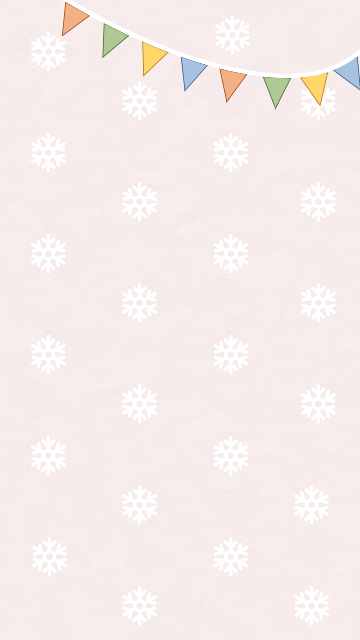
Give the GLSL for this pattern, as a Shadertoy shader.

```glsl
// Pink paper with staggered white snowflakes and a string of pennants across the top.

float hash(vec2 p) {
    vec3 q = fract(vec3(p.xyx) * 0.1031);
    q += dot(q, q.yzx + 33.33);
    return fract((q.x + q.y) * q.z);
}

float noise(vec2 p) {
    vec2 i = floor(p), f = fract(p);
    f = f * f * (3.0 - 2.0 * f);
    return mix(mix(hash(i), hash(i + vec2(1, 0)), f.x),
               mix(hash(i + vec2(0, 1)), hash(i + vec2(1, 1)), f.x), f.y);
}

float segment(vec2 p, vec2 a, vec2 b) {
    vec2 d = b - a;
    return length(p - a - d * clamp(dot(p - a, d) / dot(d, d), 0.0, 1.0));
}

// Mottled paper with faint fibres, mostly lying flat
vec3 paper(vec2 p) {
    float mottle = 0.0, weight = 0.5;
    vec2 q = p * vec2(0.05, 0.08);
    for (int i = 0; i < 4; i++) {
        mottle += weight * (noise(q) - 0.5);
        q = q * 2.1 + 17.0;
        weight *= 0.7;
    }
    vec2 bent = p + 9.0 * vec2(noise(p * 0.06), noise(p * 0.06 + 40.0));
    float fibre = smoothstep(0.05, 0.0, abs(noise(bent * vec2(0.09, 0.2)) - 0.5));
    fibre *= smoothstep(0.5, 0.85, noise(p * 0.07 + 80.0));
    return vec3(0.968, 0.926, 0.924) + mottle * vec3(0.016, 0.024, 0.024)
         - fibre * vec3(0.012, 0.018, 0.016);
}

// Six arms folded into one: ring, stem and a pair of twigs
float snowflake(vec2 p) {
    float sector = radians(60.0);
    float a = mod(atan(p.x, p.y) + 0.5 * sector, sector) - 0.5 * sector;
    vec2 q = length(p) * vec2(abs(sin(a)), cos(a));
    float d = abs(length(p) - 6.0);
    d = min(d, segment(q, vec2(0, 7), vec2(0, 21.6)));
    d = min(d, segment(q, vec2(0, 11.5), vec2(6.5, 17.5)));
    return d - 2.0;
}

// Snowflakes in four columns, every other one lowered by half a step
float snowfall(vec2 p) {
    float col = clamp(floor((p.x - 3.0) / 109.5), 0.0, 3.0);
    float top = 62.0 + 59.0 * mod(col, 2.0);
    float row = clamp(round((p.y - top) / 121.2), 0.0, 5.0);
    vec2 centre = vec2(58.0 + 109.5 * col, top + 121.2 * row);
    if (col == 3.0) centre.x -= row > 3.0 ? 12.5 : 4.5;
    if (col == 2.0 && row == 0.0) centre += vec2(2, -20);
    if (col == 0.0 && row == 5.0) centre.x += 1.5;
    return snowflake(p - centre);
}

// Height of the sagging string, measured down from the top edge
float stringY(float x) {
    float t = x - 340.0;
    return 91.0 - (t < 0.0 ? 91.0 * pow(-t / 260.0, 1.69) : 29.0 * pow(t / 92.0, 2.58));
}

// Pennant hanging from the origin, tip towards +y
float pennant(vec2 p) {
    vec2 side = normalize(vec2(39.0, 17.3));
    return max(-p.y, dot(vec2(abs(p.x) - 17.3, p.y), side));
}

void mainImage(out vec4 fragColor, in vec2 fragCoord) {
    // The canvas is 432 units wide, with y running down from the top
    float px = 432.0 / iResolution.x;
    vec2 p = vec2(fragCoord.x, iResolution.y - fragCoord.y) * px;

    vec3 col = paper(p);
    col = mix(col, vec3(1.0), smoothstep(0.5, -0.5, snowfall(p) / px));

    // Pennants, squared to the string and cycling through four colours
    vec3 dyes[4] = vec3[4](vec3(0.95, 0.69, 0.52), vec3(0.69, 0.79, 0.58),
                           vec3(1.00, 0.84, 0.42), vec3(0.65, 0.76, 0.88));
    for (int i = 0; i < 8; i++) {
        float x = 94.5 + 46.5 * float(i), k = float(i - 5);
        if (i > 4) x += 5.5 + 1.25 * k - 3.75 * k * k;
        vec2 left = vec2(x - 15.0, stringY(x - 15.0));
        vec2 right = vec2(x + 15.0, stringY(x + 15.0));
        vec2 along = normalize(right - left), down = vec2(-along.y, along.x);
        vec2 q = p - 0.5 * (left + right);
        float d = pennant(vec2(dot(q, along), dot(q, down) - 2.2));
        vec3 dye = dyes[i % 4];
        vec3 cloth = mix(dye, dye * dye * 0.75, smoothstep(-0.5, 0.5, (d + 1.1) / px));
        col = mix(col, cloth, smoothstep(0.5, -0.5, d / px));
    }

    // White string over the pennants
    float slope = stringY(p.x + 0.5) - stringY(p.x - 0.5);
    float cord = abs(p.y - stringY(p.x)) / sqrt(1.0 + slope * slope) - 2.6;
    col = mix(col, vec3(1.0), smoothstep(0.5, -0.5, cord / px));

    fragColor = vec4(col, 1.0);
}
```
